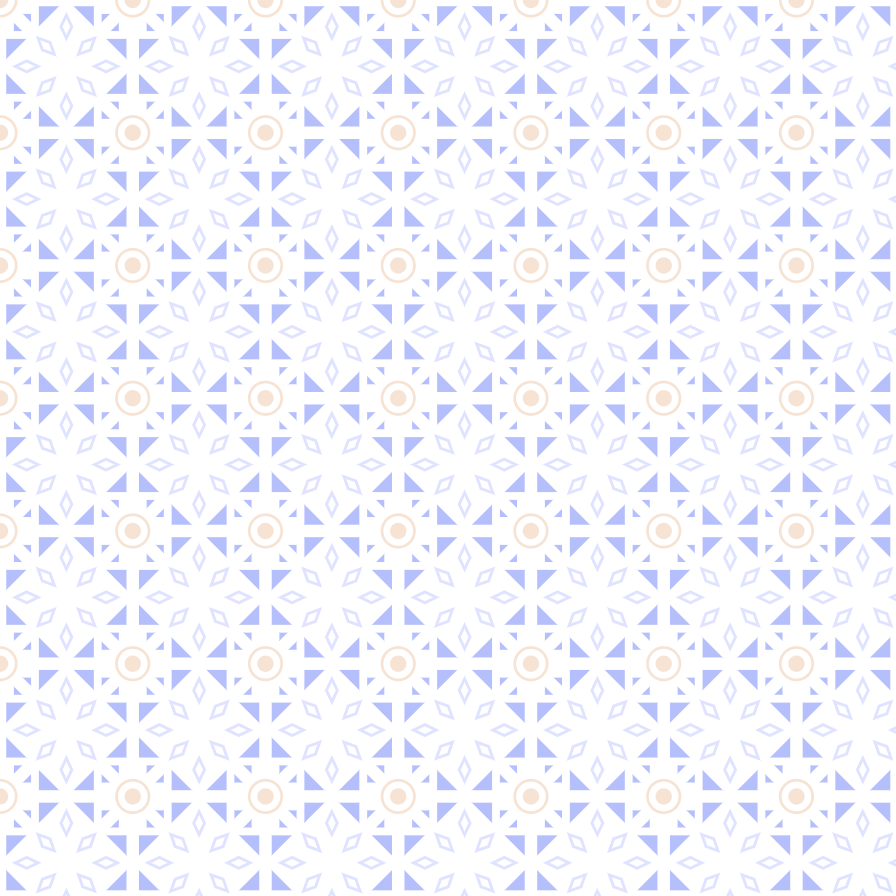
Give the GLSL for this pattern, as a Shadertoy shader.

```glsl
// Pastel tile pattern: ringed dots in triangle stars, alternating with flowers of hollow diamonds.

// Right triangle with its corner at the origin and equal legs along +x and +y.
float rightTriangle(vec2 p, float leg) {
    return max(max(-p.x, -p.y), (p.x + p.y - leg) * 0.7071);
}

// Rhombus outline lying just inside the given half diagonals.
float hollowDiamond(vec2 p, vec2 halfSize, float lineWidth) {
    float d = (dot(abs(p), halfSize.yx) - halfSize.x * halfSize.y) / length(halfSize);
    return abs(d + 0.5 * lineWidth) - 0.5 * lineWidth;
}

// Folds the plane into one eighth, with x >= y >= 0.
vec2 foldOctant(vec2 p) {
    p = abs(p);
    return p.x < p.y ? p.yx : p;
}

float coverage(float d, float pixel) {
    return clamp(0.5 - d / pixel, 0.0, 1.0);
}

void mainImage(out vec4 fragColor, in vec2 fragCoord) {
    // Square cells counted from the upper left corner
    float pixel = 6.75 / iResolution.y;
    vec2 cell = (fragCoord - vec2(0.0, iResolution.y)) * pixel;
    vec2 starPos = fract(cell + 0.5) - 0.5;
    vec2 flowerPos = fract(cell) - 0.5;

    // Dot and ring at the star centre
    float r = length(starPos);
    float dots = min(r - 0.0615, abs(r - 0.122) - 0.0103);

    // Large triangles beside the axes, small ones beside the diagonals
    vec2 s = foldOctant(starPos);
    float large = rightTriangle(s - vec2(0.293, 0.047), 0.152);
    float small = rightTriangle(vec2(0.234 - s.x, s.y - 0.105), 0.062);
    float triangles = min(large, small);

    // Eight radial petals
    vec2 f = foldOctant(flowerPos);
    vec2 diagonal = vec2(f.x + f.y, f.y - f.x) * 0.7071;
    vec2 petalSize = vec2(0.111, 0.053);
    float petals = min(hollowDiamond(f - vec2(0.299, 0.0), petalSize, 0.0217),
                       hollowDiamond(diagonal - vec2(0.215, 0.0), petalSize, 0.0217));

    vec3 color = vec3(1.0);
    color = mix(color, vec3(0.88, 0.89, 1.0), coverage(petals, pixel));
    color = mix(color, vec3(0.71, 0.75, 0.99), coverage(triangles, pixel));
    color = mix(color, vec3(0.97, 0.89, 0.83), coverage(dots, pixel));
    fragColor = vec4(color, 1.0);
}
```
